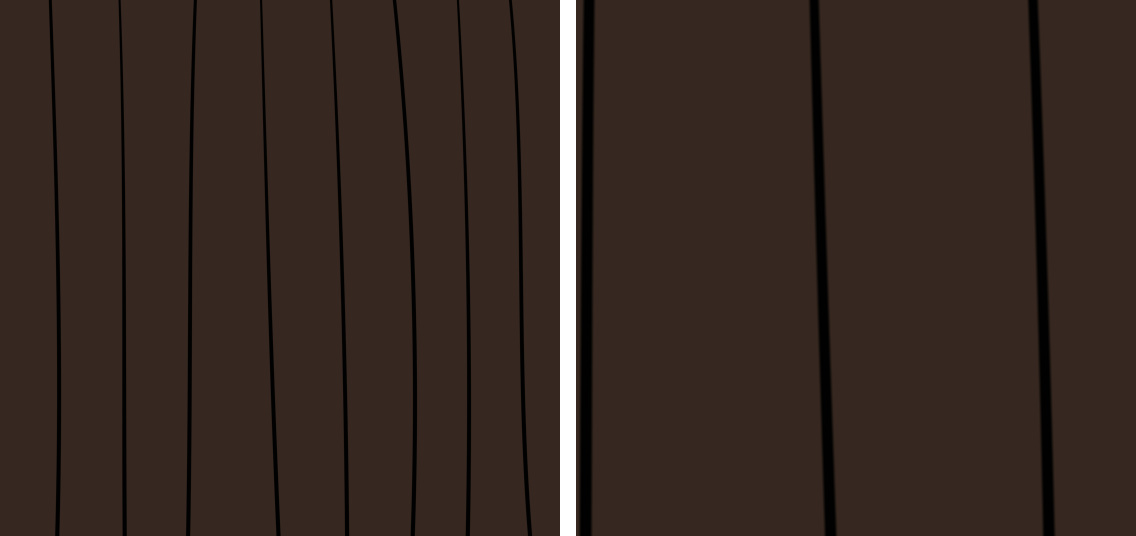
Left: the whole. Right: its middle third, enlarged.
A Shadertoy shader for this texture:

```glsl
// Dark brown wooden boards parted by eight gently bent, tapering black seams.

#define SEAMS 8
#define WOOD_COLOR vec3(0.212, 0.155, 0.124)
#define SEAM_COLOR vec3(0.003, 0.003, 0.002)
#define SEAM_WIDTH 0.0074   // full width at the foot, in canvas widths
#define EDGE_SOFTNESS 0.0013
#define TAPER_POWER 1.6

// Per seam, in percent of the canvas width: middle, lean, bow, twist
const vec4 SEAM_BEND[SEAMS] = vec4[SEAMS](
    vec4(10.35, -0.62, -0.75,  0.22),
    vec4(22.14, -0.46, -0.33, -0.26),
    vec4(33.98,  0.65,  0.26,  0.38),
    vec4(47.98, -1.56,  0.20, -0.09),
    vec4(61.07, -1.43, -0.52,  0.00),
    vec4(73.70, -1.63, -1.63,  0.00),
    vec4(83.53, -0.88, -0.88,  0.04),
    vec4(93.03, -1.76, -0.13, -1.21));

// Width at the top as a fraction of the width at the foot
const float TOP_WIDTH[SEAMS] = float[SEAMS](
    0.72, 0.50, 0.75, 0.50, 0.55, 0.82, 0.50, 0.68);

// Cubic centre line; s runs from -1 at the foot to 1 at the top
float seamCenter(vec4 bend, float s) {
    return 0.01 * dot(bend, vec4(1.0, s, s * s, s * s * s - s));
}

// Coverage of one seam at point uv
float seamMask(int i, vec2 uv, float softness) {
    float center = seamCenter(SEAM_BEND[i], 2.0 * uv.y - 1.0);
    float taper = mix(1.0, TOP_WIDTH[i], pow(uv.y, TAPER_POWER));
    float edge = abs(uv.x - center) - 0.5 * SEAM_WIDTH * taper;
    return 1.0 - smoothstep(-softness, softness, edge);
}

void mainImage(out vec4 fragColor, in vec2 fragCoord) {
    vec2 uv = fragCoord / iResolution.xy;
    float softness = max(EDGE_SOFTNESS, 0.7 / iResolution.x);

    // Gather the seams over the flat wood
    float seam = 0.0;
    for (int i = 0; i < SEAMS; i++) {
        seam = max(seam, seamMask(i, uv, softness));
    }

    fragColor = vec4(mix(WOOD_COLOR, SEAM_COLOR, seam), 1.0);
}
```
